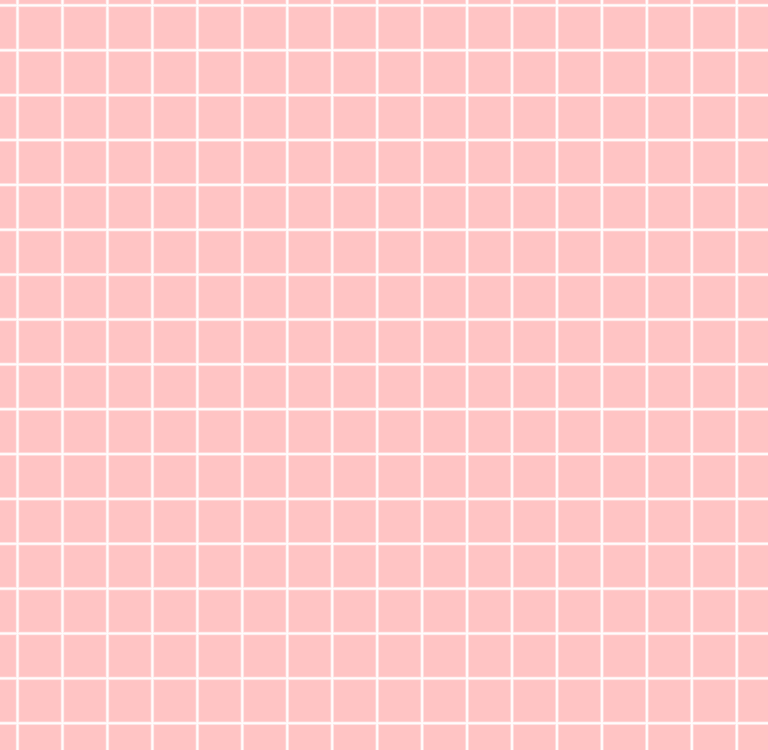
This pattern is drawn by a Shadertoy shader. Its source:

```glsl
// Thin soft white grid lines on a flat pastel pink ground.
#define REPEATS vec2(17.084, 16.717)   // cells across and down the canvas
#define ORIGIN vec2(0.0228, 0.0357)    // first crossing, as a canvas fraction
#define HALF_WIDTH 0.0018              // half line width, in canvas heights
#define SOFTNESS 0.0015                // edge blur, in canvas heights
#define GROUND_COLOR vec3(1.0, 0.769, 0.769)
#define LINE_COLOR vec3(1.0, 0.99, 0.99)

// Distance to the nearest vertical (x) and horizontal (y) line, in canvas heights
vec2 gridDistance(vec2 uv) {
    vec2 cell = fract((uv - ORIGIN) * REPEATS + 0.5) - 0.5;
    return abs(cell) / REPEATS * iResolution.xy / iResolution.y;
}

void mainImage(out vec4 fragColor, in vec2 fragCoord) {
    vec2 dist = gridDistance(fragCoord / iResolution.xy);

    // Keep the edge at least about a pixel wide on small canvases
    float blur = max(SOFTNESS, 0.75 / iResolution.y);
    vec2 lines = 1.0 - smoothstep(HALF_WIDTH - blur, HALF_WIDTH + blur, dist);

    // Crossing lines merge without brightening
    float coverage = max(lines.x, lines.y);
    fragColor = vec4(mix(GROUND_COLOR, LINE_COLOR, coverage), 1.0);
}
```
